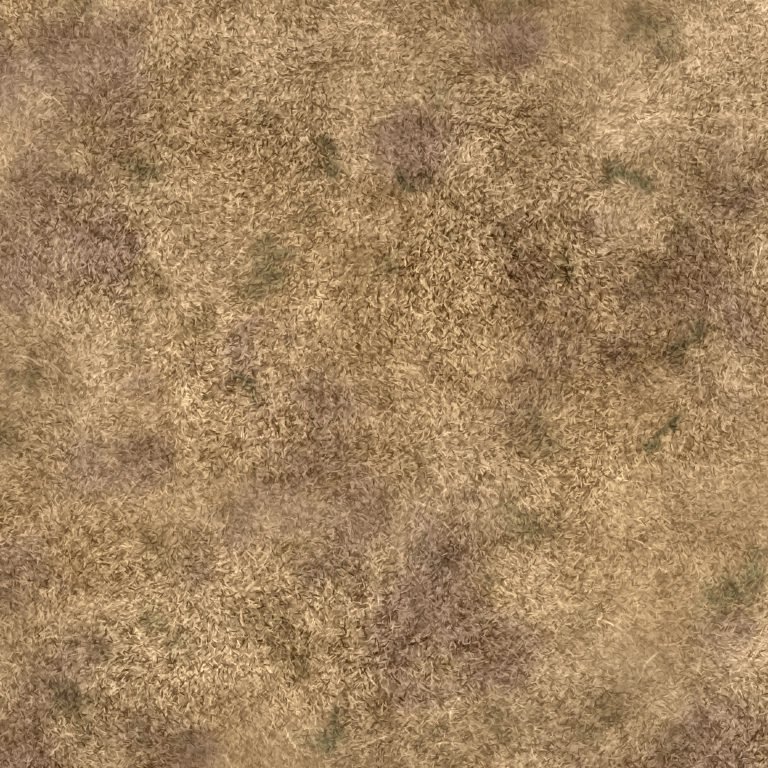
Give the GLSL for this texture, as a Shadertoy shader.

```glsl
float hash(vec2 p) {
    return fract(sin(dot(p, vec2(127.1, 311.7))) * 43758.5453);
}

float noise(vec2 p) {
    vec2 i = floor(p), f = fract(p);
    f = f * f * (3.0 - 2.0 * f);
    return mix(mix(hash(i), hash(i + vec2(1, 0)), f.x),
               mix(hash(i + vec2(0, 1)), hash(i + vec2(1, 1)), f.x), f.y);
}

float fbm(vec2 p) {
    float sum = 0.0, weight = 0.5;
    for (int i = 0; i < 5; i++) {
        sum += weight * noise(p);
        p = mat2(1.6, 1.2, -1.2, 1.6) * p + 7.3;
        weight *= 0.5;
    }
    return sum / 0.97;
}

// Short curved blades, one per cell: x = tone times cover, y = cover
vec2 blades(vec2 p, float scale, float seed, float flow, float reach, float width, float density) {
    vec2 q = p * scale, layer = vec2(0.0);
    for (int y = -1; y <= 1; y++)
    for (int x = -1; x <= 1; x++) {
        vec2 id = floor(q) + vec2(x, y);
        vec2 key = id + seed * 17.3;
        if (hash(key + 91.3) > density) continue;
        vec2 d = q - id - vec2(hash(key), hash(key + 31.7));
        float angle = flow + 2.6 * (hash(key + 57.1) - 0.5);
        vec2 dir = vec2(cos(angle), sin(angle));
        float along = dot(d, dir);
        float across = dot(d, vec2(-dir.y, dir.x)) + (hash(key + 11.9) - 0.5) * 0.5 * along * along;
        float mask = (1.0 - smoothstep(0.0, width, abs(across)))
                   * (1.0 - smoothstep(reach * 0.5, reach, abs(along)));
        layer = mix(layer, vec2(hash(key + 73.7) * 2.0 - 1.0, 1.0), mask);
    }
    return layer;
}

// Soft ragged clumps: x = shade, y = greenness
vec2 tufts(vec2 p) {
    vec2 q = p * 10.0 + 0.9 * vec2(fbm(p * 26.0), fbm(p * 26.0 + 40.0)), sum = vec2(0.0);
    for (int y = -1; y <= 1; y++)
    for (int x = -1; x <= 1; x++) {
        vec2 id = floor(q) + vec2(x, y);
        if (hash(id + 5.7) > 0.5) continue;
        vec2 d = q - id - vec2(hash(id + 1.3), hash(id + 8.9));
        float size = mix(0.14, 0.34, hash(id + 3.1));
        float clump = exp(-dot(d, d) / (size * size)) * mix(0.3, 1.0, hash(id + 6.1));
        sum += clump * vec2(1.0, hash(id + 2.2));
    }
    return min(sum, 1.0);
}

void mainImage(out vec4 fragColor, in vec2 fragCoord) {
    vec2 p = fragCoord / iResolution.y;
    float flow = 6.28 * noise(p * 6.0 + 3.0);

    // Matted layers of fine dry grass
    float grain = noise(p * 180.0) - 0.5;
    for (int i = 0; i < 6; i++) {
        float k = float(i);
        vec2 layer = blades(p, 82.0 + 14.0 * k, k + 1.0, flow, 0.85, 0.27, 1.0);
        grain = grain * (1.0 - layer.y) + layer.x;
    }
    grain += 0.95 * (noise(p * 290.0 + 9.0) - 0.5);

    // Crisp trodden areas and softer fluffy ones
    float middle = 1.0 - smoothstep(0.1, 0.6, length(p - 0.5));
    float crisp = 0.46 + 0.18 * middle + 0.7 * (fbm(p * 6.0 + 20.0) - 0.5);
    float tone = grain * crisp + 0.48 * (fbm(p * 6.0) - 0.5) + 0.55 * (fbm(p * 24.0 + 13.0) - 0.5);

    // Scattered pale stalks
    vec2 stalks = blades(p, 27.0, 12.0, flow + 0.8, 0.75, 0.07, 0.35);
    tone += stalks.y * (0.25 + 0.2 * stalks.x);

    vec3 color = vec3(0.672, 0.554, 0.407) + vec3(0.41, 0.40, 0.37) * tone;

    // Bare mauve soil, golden straw and shaded green tufts
    float soil = smoothstep(0.52, 0.78, fbm(p * 7.5 + 60.0));
    color *= mix(vec3(1.0), vec3(0.83, 0.805, 0.86), soil);
    float straw = smoothstep(0.45, 0.75, fbm(p * 3.5 + 80.0));
    color *= mix(vec3(1.0), vec3(1.01, 1.0, 0.96), straw);
    vec2 tuft = tufts(p);
    vec3 shade = mix(vec3(0.74, 0.72, 0.66), vec3(0.56, 0.63, 0.57), tuft.y);
    color *= mix(vec3(1.0), shade, tuft.x);

    fragColor = vec4(clamp(color, 0.0, 1.0), 1.0);
}
```
